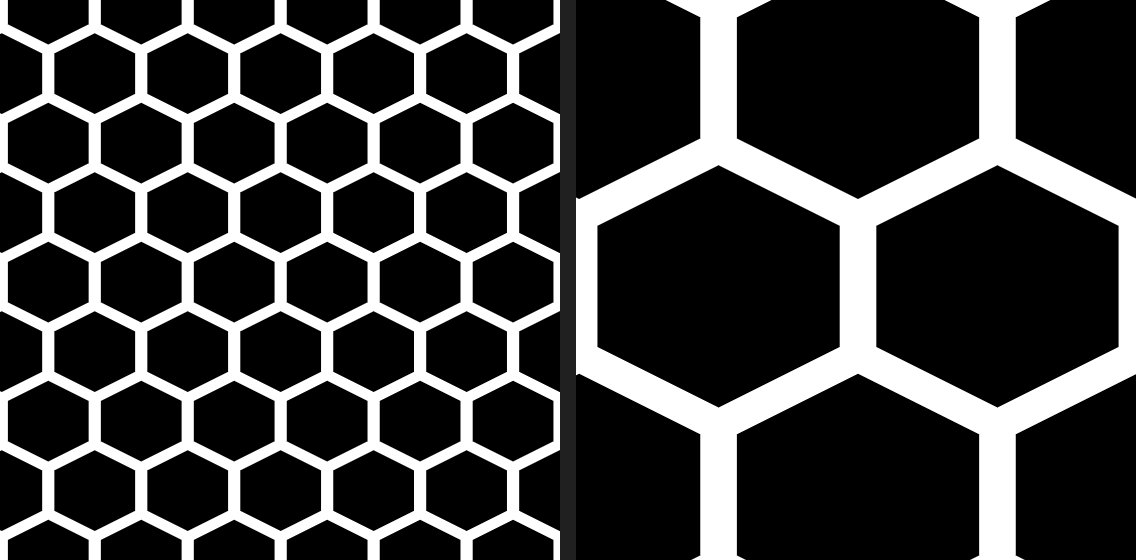
Left: the whole. Right: its middle third, enlarged.
This pattern is drawn by a Shadertoy shader. Its source:

```glsl
// Honeycomb of black hexagons, slightly squat, parted by even white walls.

const vec2 PITCH = vec2(0.1660, 0.1241);    // column and row spacing
const vec2 ORIGIN = vec2(0.4182, 0.4962);   // centre of one cell
const float CELL_RADIUS = 0.0721;           // half width and half height of a cell
const float SLOPE = 0.5;                    // rise over run of the slanted sides
const vec3 CELL_COLOR = vec3(0.0);
const vec3 WALL_COLOR = vec3(1.0);

// Signed distance to the sides of a pointy-topped hexagon.
float hexagonDistance(vec2 p, float radius) {
    p = abs(p);
    float slanted = (p.y + SLOPE * p.x - radius) / length(vec2(1.0, SLOPE));
    return max(p.x - radius, slanted);
}

// Offset from the nearest point of a rectangular lattice.
vec2 repeatCentered(vec2 p, vec2 period) {
    return (fract(p / period + 0.5) - 0.5) * period;
}

// Two interleaved lattices make the staggered rows.
float honeycombDistance(vec2 p) {
    vec2 period = PITCH * vec2(1.0, 2.0);
    float evenRows = hexagonDistance(repeatCentered(p, period), CELL_RADIUS);
    float oddRows = hexagonDistance(repeatCentered(p - 0.5 * period, period), CELL_RADIUS);
    return min(evenRows, oddRows);
}

void mainImage(out vec4 fragColor, in vec2 fragCoord) {
    vec2 uv = fragCoord / iResolution.y;
    float pixel = 1.0 / iResolution.y;

    // Blend across about one pixel at each edge.
    float wall = clamp(honeycombDistance(uv - ORIGIN) / pixel + 0.5, 0.0, 1.0);
    fragColor = vec4(mix(CELL_COLOR, WALL_COLOR, wall), 1.0);
}
```
